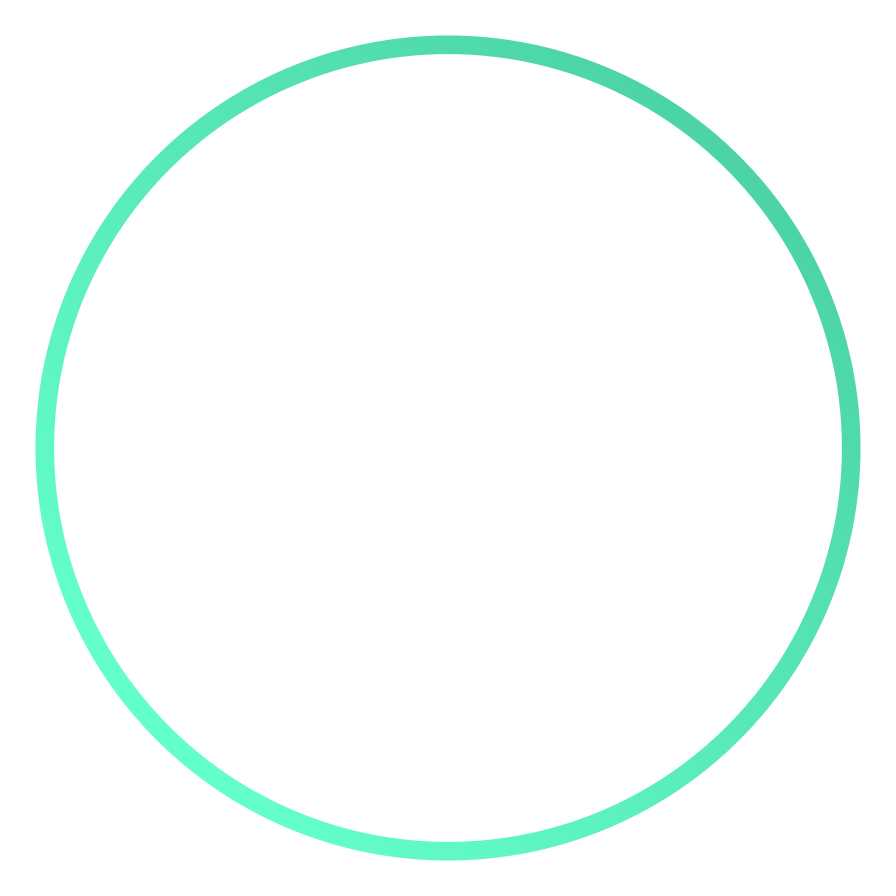
Write a Shadertoy shader that draws this background.

```glsl
const vec3 PAPER = vec3(1.0);
const vec3 MINT_LIGHT = vec3(0.39, 1.0, 0.795);
const vec3 MINT_DARK = vec3(0.298, 0.83, 0.66);
const float RING_RADIUS = 0.45;
const float RING_HALF_WIDTH = 0.0104;

// Signed distance to a ring centred on the origin
float ringDistance(vec2 p, float radius, float halfWidth) {
    return abs(length(p) - radius) - halfWidth;
}

// Antialiased coverage of a signed distance
float coverage(float dist, float pixel) {
    return clamp(0.5 - dist / pixel, 0.0, 1.0);
}

// Linear blend along a direction, spanning -extent to +extent
vec3 linearGradient(vec2 p, vec2 direction, float extent, vec3 from, vec3 to) {
    float t = 0.5 + 0.5 * dot(p, normalize(direction)) / extent;
    return mix(from, to, clamp(t, 0.0, 1.0));
}

void mainImage(out vec4 fragColor, in vec2 fragCoord) {
    float canvasSize = min(iResolution.x, iResolution.y);
    vec2 p = (fragCoord - 0.5 * iResolution.xy) / canvasSize;

    // Diagonal shading, light at lower left and dark at upper right
    vec3 ringColor = linearGradient(p, vec2(1.0), RING_RADIUS, MINT_LIGHT, MINT_DARK);

    // Ring over plain paper
    float ring = ringDistance(p, RING_RADIUS, RING_HALF_WIDTH);
    vec3 color = mix(PAPER, ringColor, coverage(ring, 1.0 / canvasSize));

    fragColor = vec4(color, 1.0);
}
```
